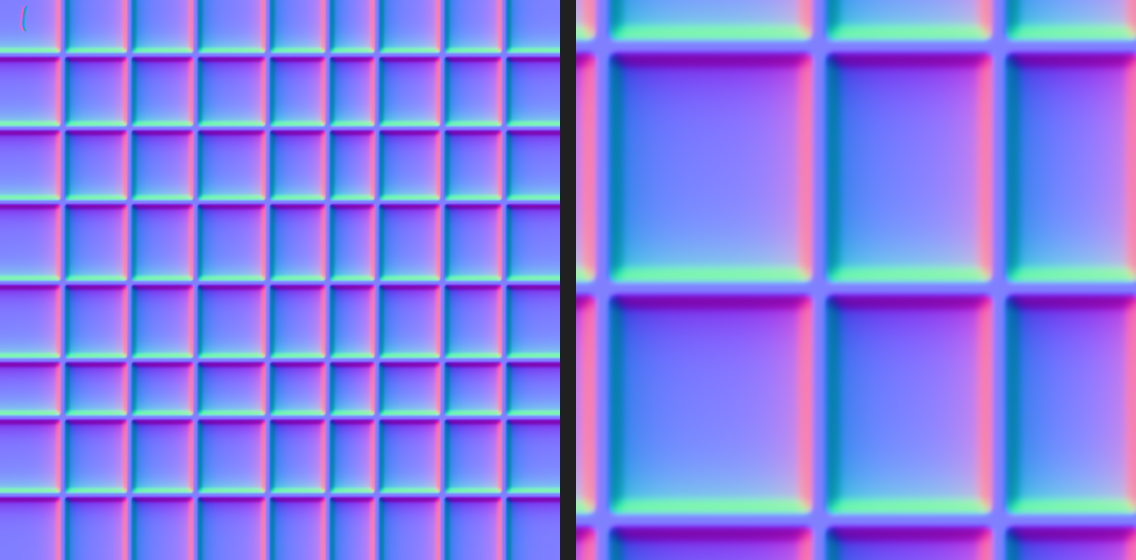
Left, the full canvas; right, a detail of the centre.
A Shadertoy shader for this texture map:

```glsl
#define GROOVE_HALF 0.0080   // groove centre to bevel crest
#define CREST_WIDTH 0.0042   // thickness of the steep bevel line
#define CREST_SLOPE 1.45
#define TAIL_WIDTH  0.0180   // soft shading reaching into each cell
#define TAIL_SLOPE  0.88
#define SCRATCH_HALF 0.0026
#define SCRATCH_SLOPE 1.6

const int LINE_COUNT = 8;

// Groove centres: x for columns, y for rows (the last row lies off canvas)
const vec2 GROOVES[LINE_COUNT] = vec2[LINE_COUNT](
    vec2(0.112, 0.116), vec2(0.231, 0.2545), vec2(0.349, 0.357),
    vec2(0.478, 0.495), vec2(0.585, 0.639), vec2(0.673, 0.771),
    vec2(0.790, 0.902), vec2(0.900, -1.0));

// Steepness on either side of a groove, per axis
vec2 bevelSlope(vec2 dist) {
    vec2 outside = dist - GROOVE_HALF;
    vec2 crest = CREST_SLOPE * exp(-outside * outside / (CREST_WIDTH * CREST_WIDTH));
    vec2 tail = TAIL_SLOPE * exp(-max(outside, 0.0) / TAIL_WIDTH);
    vec2 floorFade = smoothstep(vec2(0.0), vec2(GROOVE_HALF), dist);
    return (crest + tail) * floorFade;
}

// Sum of all grooves; each direction flattens where it crosses the other
vec2 gridSlope(vec2 uv) {
    vec2 slope = vec2(0.0);
    vec2 nearest = vec2(1.0);
    for (int i = 0; i < LINE_COUNT; i++) {
        vec2 offset = uv - GROOVES[i];
        vec2 dist = abs(offset);
        slope += sign(offset) * bevelSlope(dist);
        nearest = min(nearest, dist);
    }
    vec2 crossing = smoothstep(vec2(0.3 * GROOVE_HALF), vec2(1.3 * GROOVE_HALF), nearest);
    return slope * crossing.yx * vec2(-1.0, 1.0);
}

// Short bent scratch with opposite slopes on its two sides
vec2 scratchSlope(vec2 uv) {
    float along = (uv.y - 0.945) / 0.045;
    float bend = 0.0395 + 0.0055 * along * along * along;
    float hook = 0.004 * exp(-max(along, 0.0) * 12.0);
    float across = (uv.x - bend - hook) / SCRATCH_HALF;
    float ends = smoothstep(-0.06, 0.03, along) * (1.0 - smoothstep(0.92, 1.04, along));
    return vec2(-across, 0.3 * across) * exp(1.0 - across * across) * ends * SCRATCH_SLOPE;
}

void mainImage(out vec4 fragColor, in vec2 fragCoord) {
    vec2 uv = fragCoord / iResolution.xy;
    vec2 slope = gridSlope(uv) + scratchSlope(uv);

    // Pack the unit normal into colour
    vec3 normal = normalize(vec3(slope, 1.0));
    fragColor = vec4(0.5 + 0.5 * normal, 1.0);
}
```
